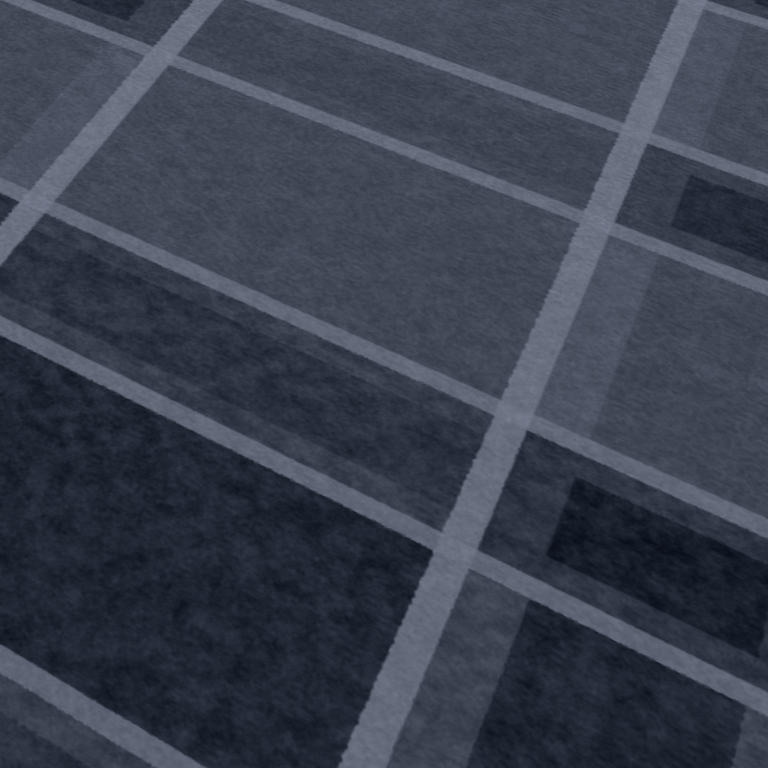
A WebGL 2 fragment shader for this pattern:

```glsl
#version 300 es
precision highp float;
// Slate-blue tartan cloth seen at a slant: pale lines bound wide cells and
// narrow bands with a dark core. The canvas is projected onto a ground plane,
// where mod() repeats the bands; value noise adds pile, mottling and veins.

uniform vec2 u_resolution;
out vec4 fragColor;

float hash(vec2 p) {
    return fract(sin(dot(p, vec2(127.1, 311.7))) * 43758.545);
}

float noise(vec2 p) {
    vec2 cell = floor(p), f = fract(p);
    f = f * f * (3.0 - 2.0 * f);
    return mix(mix(hash(cell), hash(cell + vec2(1, 0)), f.x),
               mix(hash(cell + vec2(0, 1)), hash(cell + vec2(1, 1)), f.x), f.y);
}

float fbm(vec2 p) {
    float sum = 0.0, amp = 0.5;
    for (int i = 0; i < 4; i++) {
        sum += amp * noise(p);
        p = mat2(1.6, 1.2, -1.2, 1.6) * p + 7.3;
        amp *= 0.5;
    }
    return sum / 0.9375;
}

// 1 where d is below the edge, with a soft border
float inside(float d, float edge, float soft) {
    return 1.0 - smoothstep(edge - soft, edge + soft, d);
}

// Distance to the middle of the nearest narrow band
float bandDistance(float x, float middle, float period) {
    return abs(mod(x - middle + 0.5 * period, period) - 0.5 * period);
}

void main() {
    vec2 uv = gl_FragCoord.xy / u_resolution;

    // Ground plane: each axis is a pencil of lines through a vanishing point
    float depth = 2.5065 - uv.y;
    vec2 ground = vec2(uv.x - 1.552, uv.x + 3.906) / depth;
    vec2 soft = 0.0009 + 0.7 * fwidth(ground);

    // Pile, with slightly frayed edges
    float pile = noise(ground * vec2(300.0, 210.0)) - 0.5;
    float fine = noise(ground.yx * vec2(430.0, 520.0) + 31.0) - 0.5;
    vec2 frayed = ground + 0.0016 * vec2(pile, fine);

    // Narrow bands, their cores and the lines along their borders
    float across = bandDistance(frayed.x, -0.3082, 0.665);
    float down = bandDistance(frayed.y, 2.1296, 0.5826);
    float column = inside(across, 0.1232, soft.x);
    float columnCore = inside(across, 0.069, soft.x);
    float row = inside(down, 0.1056, soft.y);
    float rowCore = inside(down, 0.059, soft.y);
    float columnLine = inside(abs(across - 0.1232), 0.0125, soft.x);
    float rowLine = inside(abs(down - 0.1056), 0.0132, soft.y);

    // Cell tones; the repeats nearest the viewer are darker
    float near = 1.0 - step(2.2352, ground.y);
    float wide = mix(0.235 + 0.035 * uv.y, 0.125, near);
    float stripe = mix(0.3, 0.235, near);
    float bandRow = mix(mix(0.265, 0.218, near), mix(0.245, 0.17, near), rowCore);
    float crossing = mix(mix(0.225, 0.178, near), mix(0.14, 0.09, near),
                         rowCore * columnCore);
    float tone = mix(mix(wide, mix(stripe, wide, columnCore), column),
                     mix(bandRow, crossing, column), row);

    // Mottling and faint curling veins
    float mottle = fbm(ground * vec2(75.0, 60.0)) - 0.5;
    vec2 warp = vec2(fbm(ground * 16.0), fbm(ground * 16.0 + 40.0));
    float swirl = noise(ground * vec2(17.0, 24.0) + 4.0 * warp);
    float vein = 1.0 - smoothstep(0.0, 0.09, abs(swirl - 0.5));
    tone += mottle * mix(0.06, 0.13, near);
    tone += vein * 0.028 * (1.0 - 0.6 * near) * noise(ground * 9.0 + 3.0);

    // Pale lines, the broader set on top
    float shine = 0.035 * (uv.y - 0.5) + 0.05 * mottle;
    tone = mix(tone, 0.395 + shine, rowLine * 0.95);
    tone = mix(tone, 0.42 + shine + 0.015 * rowLine, columnLine * 0.95);

    tone += 0.045 * pile + 0.03 * fine;
    fragColor = vec4(clamp(vec3(tone, tone + 0.021, tone * 1.05 + 0.066), 0.0, 1.0), 1.0);
}
```
